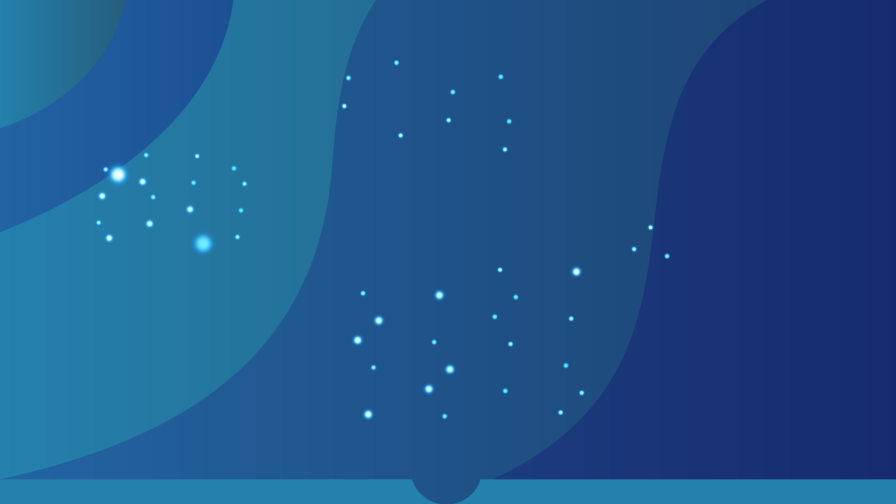
Write a Shadertoy shader that draws this background.

```glsl
// Flowing night-blue bands, each with a sideways gradient, above a teal floor.
// Cubic curves bound the bands and are solved for x at each height;
// loose clusters of glowing stars are scattered by a low-discrepancy sequence.

float cubic(float a, float b, float c, float d, float t) {
    float s = 1.0 - t;
    return s*s*s*a + 3.0*s*s*t*b + 3.0*s*t*t*c + t*t*t*d;
}

// x of a curve that descends from a to d, found by bisection on its height
float curveX(vec2 a, vec2 b, vec2 c, vec2 d, float y) {
    float low = 0.0, high = 1.0;
    for (int i = 0; i < 16; i++) {
        float t = 0.5 * (low + high);
        if (cubic(a.y, b.y, c.y, d.y, t) > y) low = t; else high = t;
    }
    return cubic(a.x, b.x, c.x, d.x, 0.5 * (low + high));
}

// Smooth coverage of the side where the signed offset is negative
float inside(float offset) {
    return clamp(0.5 - offset / max(fwidth(offset), 1e-4), 0.0, 1.0);
}

vec3 ramp(vec3 left, vec3 right, float start, float end, float x) {
    return mix(left, right, clamp((x - start) / (end - start), 0.0, 1.0));
}

// Blue halo, cyan disc and white heart
vec3 addStar(vec3 color, vec2 p, vec2 center, float radius, float heat) {
    float d = length(p - center) / radius;
    color = mix(color, vec3(0.15, 0.62, 0.98), 0.9 * smoothstep(1.0, 0.25, d));
    color = mix(color, vec3(0.35, 0.92, 1.0), smoothstep(0.75, 0.15, d));
    return mix(color, vec3(0.92, 1.0, 1.0), heat * smoothstep(0.6, 0.15, d));
}

vec3 addCluster(vec3 color, vec2 p, vec2 center, vec2 extent, int count, float seed, float bright) {
    for (int i = 0; i < count; i++) {
        float n = float(i) + seed;
        vec2 scatter = 2.0 * fract(n * vec2(0.7549, 0.5698)) - 1.0;
        float isLarge = bright * step(fract(n * 0.382), 0.34);
        float radius = mix(0.07, 0.125, isLarge);
        color = addStar(color, p, center + extent * scatter, radius, fract(n * 0.618));
    }
    return color;
}

void mainImage(out vec4 fragColor, in vec2 fragCoord) {
    // The canvas spans 16 by 9 units
    vec2 p = fragCoord / iResolution.xy * vec2(16.0, 9.0);
    vec3 teal = vec3(0.14, 0.505, 0.675);
    vec3 blue = vec3(0.135, 0.39, 0.64);

    // Broad middle band
    vec3 color = ramp(blue, vec3(0.115, 0.275, 0.46), 0.0, 13.5, p.x);

    // Teal wave on the left
    vec2 tealJoint = vec2(5.94, 6.17);
    float tealEdge = p.y > tealJoint.y
        ? curveX(vec2(6.71, 9.0), vec2(6.17, 8.17), vec2(6.02, 7.23), tealJoint, p.y)
        : curveX(tealJoint, vec2(5.75, 2.96), vec2(3.71, 1.25), vec2(0.0, 0.44), p.y);
    color = mix(color, ramp(teal, vec3(0.14, 0.435, 0.59), 0.0, 6.5, p.x), inside(p.x - tealEdge));

    // Navy wave on the right
    vec2 navyJoint = vec2(11.73, 5.46);
    float navyEdge = p.y > navyJoint.y
        ? curveX(vec2(13.69, 9.0), vec2(12.29, 8.21), vec2(11.94, 7.08), navyJoint, p.y)
        : curveX(navyJoint, vec2(11.52, 3.69), vec2(11.46, 1.67), vec2(8.79, 0.44), p.y);
    vec3 navy = ramp(vec3(0.11, 0.23, 0.495), vec3(0.085, 0.17, 0.43), 9.0, 16.0, p.x);
    color = mix(color, navy, inside(navyEdge - p.x));

    // Nested arcs in the upper left corner
    float outerArc = curveX(vec2(4.17, 9.0), vec2(3.92, 7.17), vec2(2.29, 5.77), vec2(0.0, 4.85), p.y);
    color = mix(color, ramp(blue, vec3(0.11, 0.315, 0.58), 0.0, 4.1, p.x), inside(p.x - outerArc));
    float innerArc = curveX(vec2(2.23, 9.0), vec2(2.04, 7.96), vec2(1.15, 7.08), vec2(0.0, 6.71), p.y);
    color = mix(color, ramp(teal, vec3(0.15, 0.37, 0.49), 0.0, 2.2, p.x), inside(p.x - innerArc));

    // Floor strip with a round notch
    float notch = length(p - vec2(7.97, 0.63)) - 0.64;
    color = mix(color, teal, inside(max(p.y - 0.44, -notch)));

    // Star clusters: left, lower middle, top and right
    color = addCluster(color, p, vec2(3.3, 5.4), vec2(1.6, 0.85), 15, 3.0, 0.7);
    color = addCluster(color, p, vec2(8.6, 2.75), vec2(2.4, 1.5), 20, 8.0, 1.0);
    color = addCluster(color, p, vec2(7.9, 7.0), vec2(1.9, 0.9), 9, 5.0, 0.0);
    color = addCluster(color, p, vec2(11.9, 4.75), vec2(0.6, 0.45), 3, 2.0, 0.0);

    // Two leading stars
    color = addStar(color, p, vec2(2.11, 5.88), 0.25, 1.0);
    color = addStar(color, p, vec2(3.63, 4.65), 0.25, 0.15);

    fragColor = vec4(color, 1.0);
}
```
